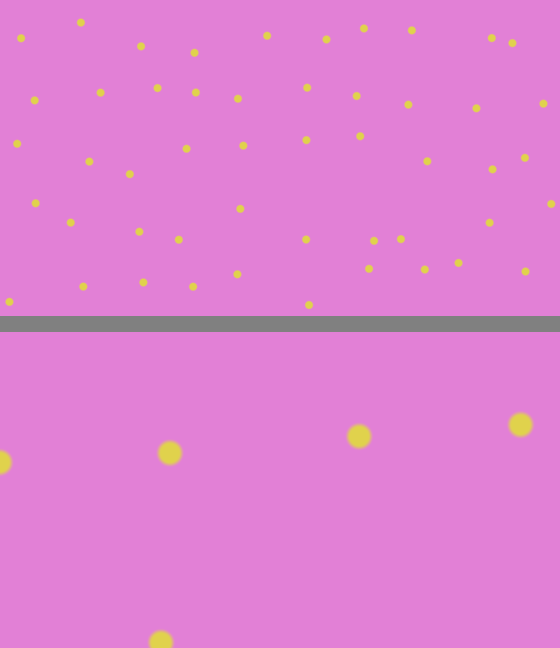
Top, the full canvas; bottom, a detail of the centre.
A WebGL 2 fragment shader for this pattern:

```glsl
#version 300 es
precision highp float;
// Small soft yellow dots scattered evenly over a flat pink ground.

#define GRID vec2(10.0, 5.0)      // one dot per cell
#define JITTER 0.70               // share of the cell a dot may wander in
#define DOT_RADIUS 0.0124         // in canvas heights
#define EDGE_SOFTNESS 0.0031      // half width of the blurred rim
#define SEED 17u
#define PINK vec3(0.888, 0.502, 0.839)
#define YELLOW vec3(0.880, 0.825, 0.300)

uniform vec2 u_resolution;
out vec4 fragColor;

// Integer hash: two random values in 0..1 for each cell
vec2 hash2(uvec2 cell) {
    uvec2 v = (cell + SEED) * 1664525u + 1013904223u;
    v.x += v.y * 1664525u;
    v.y += v.x * 1664525u;
    v ^= v >> 16u;
    v.x += v.y * 1664525u;
    v.y += v.x * 1664525u;
    v ^= v >> 16u;
    return vec2(v & 0xffffu) / 65535.0;
}

// Distance to the dot of this cell, in canvas heights;
// the jitter keeps each dot wholly inside its own cell
float dotDistance(vec2 uv, float aspect) {
    vec2 gridPos = uv * GRID;
    vec2 cell = floor(gridPos);
    vec2 center = 0.5 + JITTER * (hash2(uvec2(cell)) - 0.5);
    vec2 offset = (fract(gridPos) - center) / GRID;
    return length(offset * vec2(aspect, 1.0));
}

void main() {
    vec2 uv = gl_FragCoord.xy / u_resolution;
    float d = dotDistance(uv, u_resolution.x / u_resolution.y);

    // Blurred rim, never narrower than one pixel
    float soft = max(EDGE_SOFTNESS, 0.5 / u_resolution.y);
    float coverage = 1.0 - smoothstep(DOT_RADIUS - soft, DOT_RADIUS + soft, d);

    fragColor = vec4(mix(PINK, YELLOW, coverage), 1.0);
}
```
